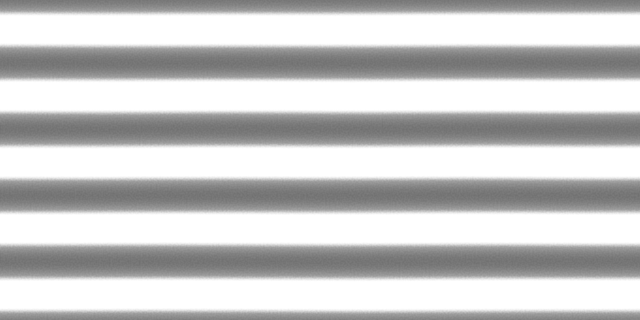
This pattern is drawn by a WebGL 2 fragment shader. Its source:

```glsl
#version 300 es
precision highp float;
// Soft grey horizontal bars on white, darkest along the middle, with fine grain.

uniform vec2 u_resolution;
out vec4 fragColor;

// All lengths are fractions of the canvas height.
const float PERIOD = 0.2071;         // bar spacing, about 4.8 repeats down
const float FIRST_CENTER = 0.1825;   // middle of the lowest full bar
const float EDGE_INNER = 0.0443;     // where a bar starts fading to white
const float EDGE_OUTER = 0.0612;     // where it is fully white
const float SHADE_RADIUS = 0.0365;   // distance over which the core lightens
const float CORE_GREY = 0.46;
const float SHADE_GAIN = 0.11;
const float PAPER_WHITE = 1.0;
const float GRAIN_SCALE = 170.0;     // grain cells per canvas height
const float GRAIN_TONE = 0.035;
const float GRAIN_EDGE = 0.0015;
const float DRIFT_SCALE = 1.7;       // slow bending of the bars
const float DRIFT_AMOUNT = 0.0025;

// Pseudo-random unit gradient for a lattice point.
vec2 latticeGradient(vec2 cell) {
    vec3 p = fract(cell.xyx * vec3(0.1031, 0.1030, 0.0973));
    p += dot(p, p.yzx + 33.33);
    float angle = 6.28319 * fract((p.x + p.y) * p.z);
    return vec2(cos(angle), sin(angle));
}

float gradientNoise(vec2 p) {
    vec2 cell = floor(p);
    vec2 f = p - cell;
    vec2 blend = f * f * f * (f * (f * 6.0 - 15.0) + 10.0);
    float a = dot(latticeGradient(cell), f);
    float b = dot(latticeGradient(cell + vec2(1.0, 0.0)), f - vec2(1.0, 0.0));
    float c = dot(latticeGradient(cell + vec2(0.0, 1.0)), f - vec2(0.0, 1.0));
    float d = dot(latticeGradient(cell + 1.0), f - 1.0);
    return mix(mix(a, b, blend.x), mix(c, d, blend.x), blend.y);
}

void main() {
    vec2 pos = gl_FragCoord.xy / u_resolution.y;
    float grain = gradientNoise(pos * GRAIN_SCALE + 17.3);
    float drift = gradientNoise(pos * DRIFT_SCALE + 5.7) * DRIFT_AMOUNT;

    // Distance to the middle of the nearest bar.
    float phase = (pos.y + drift - FIRST_CENTER) / PERIOD;
    float dist = abs(fract(phase + 0.5) - 0.5) * PERIOD;

    // Rounded shading inside the bar, then a soft fade to white.
    float depth = dist / SHADE_RADIUS;
    float barGrey = CORE_GREY + SHADE_GAIN * depth * depth + GRAIN_TONE * grain;
    float pixel = 0.5 / u_resolution.y;
    float fade = smoothstep(EDGE_INNER - pixel, EDGE_OUTER + pixel,
                            dist + GRAIN_EDGE * grain);

    fragColor = vec4(vec3(mix(barGrey, PAPER_WHITE, fade)), 1.0);
}
```
